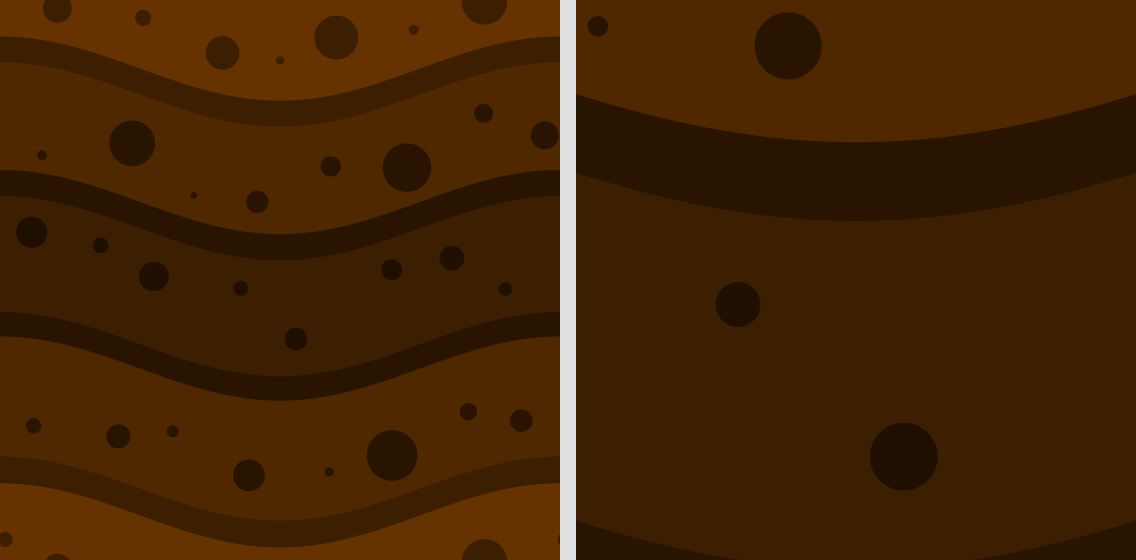
Left, the full canvas; right, a detail of the centre.
Reproduce this texture procedurally as a WebGL 1 fragment shader.

```glsl
precision highp float;
uniform vec2 u_resolution;

#define WAVE_HEIGHT 0.0573
#define PITS_PER_LAYER 8
#define PIT_JITTER 0.42
#define LAYER_HALF 0.096
#define TINT vec3(1.0, 0.5, 0.0)
#define SAND 0.4
#define CLAY 0.31
#define LOAM 0.236
#define PEAT 0.157
#define COAL 0.118

const float TAU = 6.28318;

float hash(vec2 p) {
  return fract(sin(dot(p, vec2(127.1, 311.7))) * 43758.5453);
}

float wave(float x) {
  return WAVE_HEIGHT * cos(TAU * x);
}

// Coverage of the region where dist is negative, smoothed over one pixel
float cover(float dist) {
  float pixel = 1.0 / min(u_resolution.x, u_resolution.y);
  return clamp(0.5 - dist / pixel, 0.0, 1.0);
}

// Switch to the next shade below a given depth
float below(float shade, float next, float depth, float edge) {
  float slope = TAU * WAVE_HEIGHT * sin(TAU * gl_FragCoord.x / u_resolution.x);
  return mix(shade, next, cover((edge - depth) / sqrt(1.0 + slope * slope)));
}

// Round pits along one layer, large and small in turn, wrapping both ways
float pits(vec2 p, float layerDepth, float seed) {
  float count = float(PITS_PER_LAYER);
  float shift = hash(vec2(seed, 9.3));
  float nearest = 1.0;
  for (int i = 0; i < PITS_PER_LAYER; i++) {
    float slot = float(i);
    float size = hash(vec2(slot, seed + 1.7));
    float big = mix(0.02, 0.046, size * size);
    float small = mix(0.006, 0.019, size);
    float radius = mod(slot, 2.0) < 0.5 ? big : small;
    float jitter = PIT_JITTER * (hash(vec2(slot, seed + 3.1)) - 0.5);
    float x = fract((slot + 0.5 + jitter) / count + shift);
    float room = LAYER_HALF - 1.1 * radius - 0.004;
    float offset = room * (2.0 * hash(vec2(slot, seed + 5.9)) - 1.0);
    vec2 center = vec2(x, 1.0 - layerDepth + wave(x) + offset);
    vec2 delta = fract(p - center + 0.5) - 0.5;
    nearest = min(nearest, length(delta) - radius);
  }
  return cover(nearest);
}

void main() {
  vec2 p = gl_FragCoord.xy / u_resolution;
  float depth = 1.0 - p.y + wave(p.x);

  // Wavy layers with a darker seam between each pair
  float shade = SAND;
  shade = below(shade, LOAM, depth, 0.1224);
  shade = below(shade, CLAY, depth, 0.1686);
  shade = below(shade, PEAT, depth, 0.3607);
  shade = below(shade, LOAM, depth, 0.4076);
  shade = below(shade, PEAT, depth, 0.6146);
  shade = below(shade, CLAY, depth, 0.6581);
  shade = below(shade, LOAM, depth, 0.8724);
  shade = below(shade, SAND, depth, 0.9203);

  // Scattered pits, darker than their layer
  shade = mix(shade, LOAM, pits(p, 0.0215, 11.0));
  shade = mix(shade, PEAT, pits(p, 0.2647, 23.0));
  shade = mix(shade, COAL, pits(p, 0.5111, 37.0));
  shade = mix(shade, PEAT, pits(p, 0.7653, 53.0));

  gl_FragColor = vec4(TINT * shade, 1.0);
}
```
